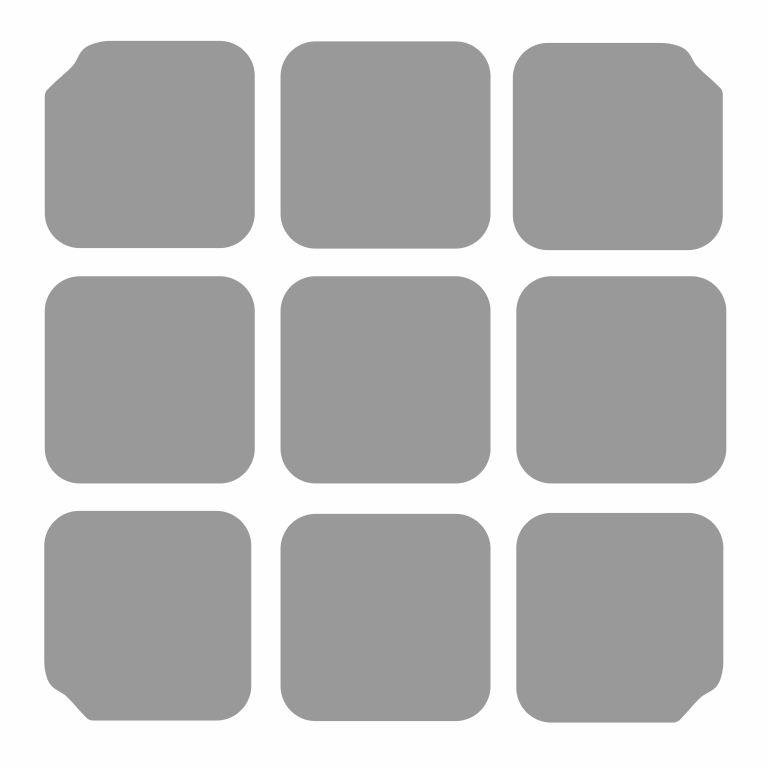
Reproduce this pattern procedurally as a WebGL 1 fragment shader.

```glsl
precision highp float;
// Three by three grid of grey rounded tiles, with the four outer corners cut by wavy chamfers.

uniform vec2 u_resolution;

#define TILE_COLOR vec3(0.6)
#define GAP_COLOR vec3(0.995)
#define GRID_CENTER vec2(0.5020, 0.5036)
#define PITCH vec2(0.3070, 0.3076)
#define TILE_HALF vec2(0.1367, 0.1349)
#define FOOT_HALF vec2(0.1348, 0.1365)
#define CORNER_RADIUS 0.0456
#define CUT_SIZE 0.0639
#define CUT_REACH 0.052
#define SOFT_DIP 0.0117
#define HARD_DIP 0.002

const float PI = 3.14159265;

float roundedBox(vec2 p, vec2 halfSize, float radius) {
  vec2 q = abs(p) - halfSize + radius;
  return length(max(q, 0.0)) + min(max(q.x, q.y), 0.0) - radius;
}

float smoothMax(float a, float b, float blend) {
  float h = max(blend - abs(a - b), 0.0) / blend;
  return max(a, b) + 0.25 * h * h * blend;
}

// Small shift of each corner tile, and of the middle row
vec2 tileNudge(vec2 cell, float isCorner) {
  vec2 corner = vec2(-2.28 - 0.98 * cell.x - 1.3 * cell.x * cell.y,
                     0.16 - 1.33 * cell.x - 0.81 * cell.y);
  vec2 middleRow = vec2(0.0, 1.8 * (1.0 - abs(cell.y)));
  return 0.001 * (corner * isCorner + middleRow);
}

// Trims the outer corner along a wavy diagonal, soft at one end and crisp at the other
float cutCorner(float tile, vec2 p, vec2 halfSize, vec2 cell) {
  vec2 inward = halfSize - p * cell;
  float along = inward.x - inward.y;
  float softSide = along * cell.y;
  float wave = 0.5 - 0.5 * cos(PI * min(abs(along) / CUT_REACH, 1.0));
  float size = CUT_SIZE + 0.0025 * cell.y - 0.0008 * cell.x
             - 0.0017 * cell.x * cell.y;
  size -= wave * mix(HARD_DIP, SOFT_DIP, step(0.0, softSide));
  float cut = (size - inward.x - inward.y) * sqrt(0.5);
  float blend = mix(0.004, 0.021, smoothstep(-0.013, 0.013, softSide));
  return smoothMax(tile, cut, blend);
}

void main() {
  float pixel = 1.0 / min(u_resolution.x, u_resolution.y);
  vec2 uv = gl_FragCoord.xy * pixel;

  // Nearest tile, with cell indices from -1 to 1
  vec2 cell = clamp(floor((uv - GRID_CENTER) / PITCH + 0.5), -1.0, 1.0);
  float isCorner = abs(cell.x * cell.y);
  vec2 p = uv - GRID_CENTER - cell * PITCH - tileNudge(cell, isCorner);

  // Lower corner tiles are slightly taller than wide
  vec2 halfSize = mix(TILE_HALF, FOOT_HALF, isCorner * step(cell.y, -0.5));
  float tile = roundedBox(p, halfSize, CORNER_RADIUS);
  if (isCorner > 0.5) tile = cutCorner(tile, p, halfSize, cell);

  float coverage = clamp(0.5 - tile / pixel, 0.0, 1.0);
  gl_FragColor = vec4(mix(GAP_COLOR, TILE_COLOR, coverage), 1.0);
}
```
